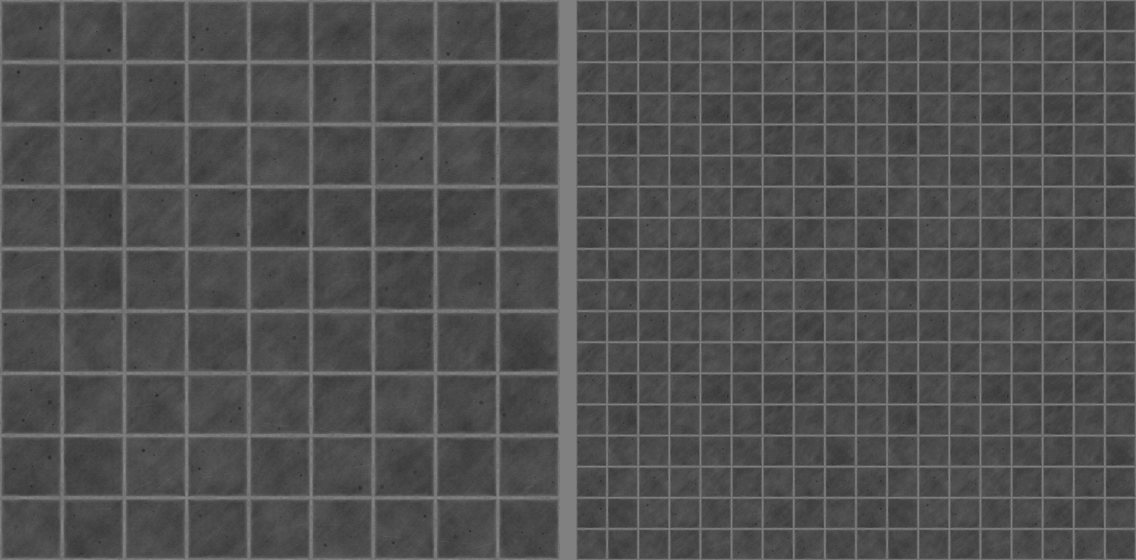
Left, the tile; right, the same tile 2 across and 2 down.
This texture is drawn by a Shadertoy shader. Its source:

```glsl
const float TILES = 9.0;
const vec3 STONE_DARK = vec3(0.215);
const vec3 STONE_LIGHT = vec3(0.345);
const vec3 EDGE_DUST = vec3(0.37);
const vec3 GROUT = vec3(0.475);
const vec3 PIT = vec3(0.15);

float hash(vec2 p, float seed) {
    return fract(sin(dot(p, vec2(127.1, 311.7)) + seed * 74.7) * 43758.5453);
}

// Value noise that wraps after a whole number of cells
float wrapNoise(vec2 p, float period, float seed) {
    vec2 i = floor(p);
    vec2 f = fract(p);
    f = f * f * (3.0 - 2.0 * f);
    vec2 a = mod(i, period);
    vec2 b = mod(i + 1.0, period);
    float low = mix(hash(a, seed), hash(vec2(b.x, a.y), seed), f.x);
    float high = mix(hash(vec2(a.x, b.y), seed), hash(b, seed), f.x);
    return mix(low, high, f.y);
}

float fbm(vec2 p, float period, float seed) {
    float sum = 0.0;
    float total = 0.0;
    float amp = 1.0;
    for (int i = 0; i < 5; i++) {
        sum += amp * wrapNoise(p, period, seed + float(i));
        total += amp;
        amp *= 0.65;
        p *= 2.0;
        period *= 2.0;
    }
    return sum / total;
}

float segmentDistance(vec2 p, vec2 a, vec2 b) {
    vec2 ab = b - a;
    return length(p - a - ab * clamp(dot(p - a, ab) / dot(ab, ab), 0.0, 1.0));
}

// Small dark pits, rarely large
float pits(vec2 local, vec2 id, float blur) {
    float mask = 0.0;
    for (int i = 0; i < 7; i++) {
        float k = float(i) + 10.0;
        vec2 center = 0.08 + 0.84 * vec2(hash(id, k), hash(id, k + 20.0));
        float radius = mix(0.006, 0.036, pow(hash(id, k + 40.0), 5.0));
        float spot = 1.0 - smoothstep(radius - blur, radius + blur, length(local - center));
        mask = max(mask, spot * mix(0.2, 0.75, hash(id, k + 60.0)));
    }
    return mask;
}

// Faint pale hairlines, mostly rising to the right
float scratches(vec2 local, vec2 id, float blur) {
    float mask = 0.0;
    for (int i = 0; i < 4; i++) {
        float k = float(i) + 100.0;
        vec2 start = vec2(hash(id, k), hash(id, k + 20.0));
        float angle = mix(-0.3, 1.3, hash(id, k + 40.0));
        float reach = mix(0.15, 0.5, hash(id, k + 60.0));
        float d = segmentDistance(local, start, start + reach * vec2(cos(angle), sin(angle)));
        mask += (1.0 - smoothstep(0.0, 0.006 + blur, d)) * hash(id, k + 80.0);
    }
    return min(mask, 1.0);
}

vec3 stone(vec2 p, vec2 local, vec2 id, float blur) {
    float seed = hash(id, 3.0) * 50.0;
    float mottle = fbm(p * 2.0, TILES * 2.0, seed);
    vec2 slanted = vec2(local.x + local.y, (local.y - local.x) * 3.0);
    float smear = fbm(slanted * 2.0 + 20.0, 64.0, seed + 9.0);
    float grain = wrapNoise(p * 44.0, TILES * 44.0, 5.0) - 0.5;
    float shade = 0.55 + 1.0 * (mottle - 0.5) + 0.55 * (smear - 0.5);
    shade += 0.2 * (hash(id, 7.0) - 0.5) + 0.22 * grain;
    vec3 color = mix(STONE_DARK, STONE_LIGHT, clamp(shade, 0.0, 1.0));
    color += 0.035 * scratches(local, id, blur) * smoothstep(0.35, 0.6, smear);
    return mix(color, PIT, pits(local, id, blur));
}

void mainImage(out vec4 fragColor, in vec2 fragCoord) {
    vec2 p = fragCoord / iResolution.xy * TILES;
    vec2 id = mod(floor(p), TILES);
    vec2 local = fract(p);
    float blur = 0.6 * TILES / min(iResolution.x, iResolution.y);

    // Distance to the nearest joint, with a worn outline
    vec2 toEdge = min(local, 1.0 - local);
    float wear = fbm(p * 5.0, TILES * 5.0, 31.0) - 0.5;
    float edge = min(toEdge.x, toEdge.y) + 0.022 * wear;

    // Dusty rim blending into the stone
    vec3 color = stone(p, local, id, blur);
    float rim = 1.0 - smoothstep(0.025, 0.085, edge + 0.05 * wear);
    color = mix(color, EDGE_DUST, 0.75 * rim);

    // Grainy joint
    float joint = 1.0 - smoothstep(0.02 - blur, 0.036 + blur, edge);
    float grit = wrapNoise(p * 36.0, TILES * 36.0, 47.0) - 0.5;
    vec3 groutColor = GROUT + 0.06 * grit + 0.12 * wear;
    color = mix(color, groutColor, joint);

    fragColor = vec4(color, 1.0);
}
```
